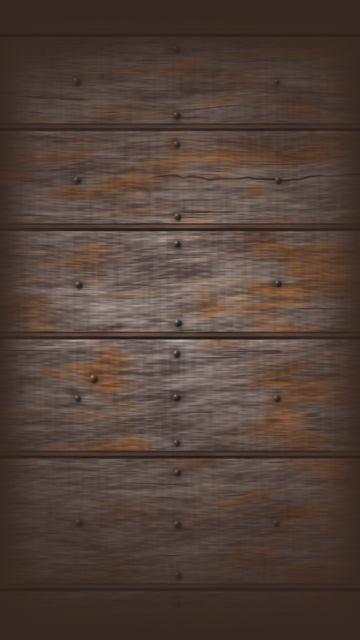
Write a WebGL 2 fragment shader that draws this texture.

```glsl
#version 300 es
precision highp float;
// Weathered horizontal planks with beaded seams and iron nails, lit from the middle.
// Planks widen down the canvas by a cubic rule; stretched noise gives grain and
// rust stains, and a soft light fades the borders to dark brown.
uniform vec2 u_resolution;
out vec4 outColor;

float hash(vec2 p) {
  return fract(sin(dot(p, vec2(127.1, 311.7))) * 43758.5453);
}

float noise(vec2 p) {
  vec2 i = floor(p), f = fract(p);
  f = f * f * (3.0 - 2.0 * f);
  return mix(mix(hash(i), hash(i + vec2(1, 0)), f.x),
             mix(hash(i + vec2(0, 1)), hash(i + vec2(1, 1)), f.x), f.y);
}

float fbm(vec2 p) {
  float sum = 0.0, amp = 0.53;
  for (int i = 0; i < 4; i++) {
    sum += amp * noise(p);
    p = p * 2.03 + 17.3;
    amp *= 0.5;
  }
  return sum;
}

// Height of the seam above plank k, measured down from the top
float seamY(float k) {
  return (42.0 + 113.0 * k + 3.5 * k * (k - 1.0) + 0.5 * k * (k - 1.0) * (k - 2.0)) / 768.0;
}

// Soft spot of influence around a centre
float spot(vec2 p, vec2 center, vec2 size) {
  vec2 d = (p - center) / size;
  return exp(-dot(d, d));
}

// Domed nail head with a stained halo and a small highlight
vec3 addNail(vec3 col, vec2 d, float radius, vec3 metal, float px) {
  float r = length(d);
  col *= 1.0 - 0.3 * exp(-r * r / (radius * radius * 5.0));
  col *= 1.0 - 0.5 * smoothstep(radius * 1.5, radius * 0.5, length(d - radius * vec2(0.3, 0.5)));
  vec3 dome = metal * (0.8 - 0.45 * (d.x + d.y) / radius);
  dome += 0.3 * smoothstep(radius * 0.6, 0.0, length(d + radius * 0.35));
  return mix(col, dome, 0.85 * smoothstep(radius + px, radius - px, r));
}

void main() {
  // Units of canvas height, y running down
  vec2 p = gl_FragCoord.xy / u_resolution;
  p = vec2(p.x * 0.5625, 1.0 - p.y);
  float px = 1.0 / u_resolution.y;

  float id = -1.0;
  for (float k = 0.0; k < 6.0; k++) id += step(seamY(k), p.y);
  float top = seamY(id), bottom = seamY(id + 1.0);

  // Grain, warped a little and shifted for each plank
  vec2 q = p + id * vec2(3.7, 1.9) + 9.0;
  q.y += 0.012 * noise(q * vec2(7.0, 18.0));
  float grain = fbm(q * vec2(13.0, 130.0));
  float fine = noise(q * vec2(75.0, 430.0));
  float blotch = fbm(q * vec2(9.0, 17.0));
  float saw = noise(q * vec2(240.0, 22.0));
  float tone = 0.5 + 0.9 * (grain - 0.5) + 0.4 * (fine - 0.5) + 0.6 * (blotch - 0.5) + 0.14 * (saw - 0.5);
  vec3 col = mix(vec3(0.33, 0.27, 0.25), vec3(0.72, 0.67, 0.64), clamp(tone, 0.0, 1.0));

  // Rust-coloured bare wood, strongest on the right
  float rust = fbm(q * vec2(11.0, 34.0) + 40.0) + 0.3 * (grain - 0.5);
  rust += 0.22 * smoothstep(0.3, 0.56, p.x) + 0.14 * spot(p, vec2(0.31, 0.25), vec2(0.16, 0.03));
  rust = smoothstep(0.5, 0.82, rust);
  col = mix(col, vec3(0.62, 0.37, 0.21) * (0.55 + 0.8 * tone), 0.75 * rust);

  // Pale yellow streaks
  float pale = spot(p, vec2(0.31, 0.262), vec2(0.14, 0.022)) + spot(p, vec2(0.35, 0.465), vec2(0.16, 0.028));
  pale *= smoothstep(0.5, 0.75, fbm(q * vec2(9.0, 120.0) + 5.0));
  col = mix(col, vec3(0.82, 0.65, 0.43), 0.75 * pale);

  // Short dark splits along the grain
  float split = smoothstep(0.76, 0.9, noise(q * vec2(17.0, 210.0) + 70.0));
  col *= 1.0 - 0.4 * split * smoothstep(0.4, 0.65, blotch);

  // Long wavy crack in the second plank
  float crackY = 0.277 + 0.012 * (noise(vec2(p.x * 18.0, 3.0)) - 0.5) + 0.004 * noise(vec2(p.x * 70.0, 8.0));
  float crack = smoothstep(0.0014 + px, 0.0, abs(p.y - crackY));
  crack *= smoothstep(0.22, 0.26, p.x) * (0.35 + 0.65 * noise(vec2(p.x * 25.0, 1.0)));
  col *= 1.0 - 0.7 * crack;

  // Nails: top, bottom, then a row of three across the middle
  for (int i = 0; i < 5; i++) {
    if (i == 3 && id < 3.0) continue;
    float side = i < 2 ? 0.0 : float(i) - 3.0;
    float y = i == 0 ? top + 0.023 : i == 1 ? bottom - 0.022 : 0.5 * (top + bottom);
    vec2 jitter = 0.004 * (vec2(hash(vec2(id, i)), hash(vec2(i, id + 9.0))) - 0.5);
    vec2 center = vec2(0.277 + side * 0.156, y) + jitter;
    float radius = 0.0045 + 0.001 * hash(vec2(id + 4.0, i));
    col = addNail(col, p - center, radius, vec3(0.34, 0.31, 0.31), px);
  }
  col = addNail(col, p - vec2(0.146, 0.591), 0.0058, vec3(0.48, 0.36, 0.2), px);

  // Seam: brown bead above, dark gap, worn bright lip below
  float above = bottom - p.y, below = p.y - top;
  float bead = smoothstep(0.008 + px, 0.008 - px, above);
  col = mix(col, vec3(0.36, 0.26, 0.22) * (0.7 + 0.6 * grain), 0.8 * bead);
  col *= 1.0 - 0.5 * smoothstep(0.0012 + px, 0.0, abs(above - 0.008));
  col += 0.13 * smoothstep(0.002 + px, 0.0, abs(below - 0.005)) * noise(q * vec2(30.0, 5.0));
  float gap = max(smoothstep(0.0015 + px, 0.0015 - px, above), smoothstep(0.003 + px, 0.003 - px, below));

  // Central light fading into the brown border
  float light = spot(p, vec2(0.265, 0.48), vec2(0.31, 0.35));
  light *= smoothstep(-0.02, 0.07, p.x) * smoothstep(0.585, 0.5, p.x);
  light *= smoothstep(0.02, 0.12, p.y) * smoothstep(1.0, 0.88, p.y);
  col = mix(vec3(0.215, 0.16, 0.13), col, light);
  col = mix(col, vec3(0.1, 0.07, 0.06), gap * mix(0.4, 0.92, light));
  outColor = vec4(clamp(col, 0.0, 1.0), 1.0);
}
```
